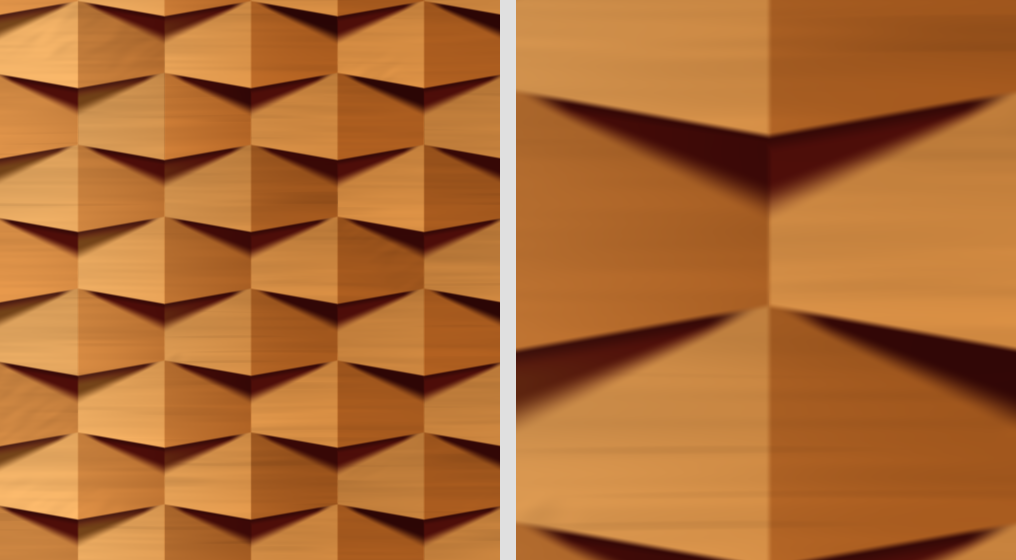
Left: the whole. Right: its middle third, enlarged.
A Shadertoy shader for this pattern:

```glsl
// Staggered rows of folded wooden shingles casting soft V-shaped shadows.

// Layout, in canvas heights, measured from the upper left
const float COLUMN_WIDTH = 0.1545;
const float ROW_HEIGHT   = 0.1284;
const vec2  FIRST_FOLD   = vec2(0.1393, 0.1302);
const float EDGE_DROP    = 0.0273;
const float SHADOW_DEPTH = 0.0435;
const float FEATHER      = 0.0025;

// Wood and shadow colours
const vec3 LIT_NEAR     = vec3(0.90, 0.66, 0.38);
const vec3 LIT_FAR      = vec3(0.78, 0.51, 0.24);
const vec3 SHADED_NEAR  = vec3(0.81, 0.53, 0.26);
const vec3 SHADED_FAR   = vec3(0.64, 0.345, 0.115);
const vec3 SHADOW_RED   = vec3(0.29, 0.04, 0.03);
const vec3 SHADOW_BLACK = vec3(0.14, 0.01, 0.015);
const vec3 SHADOW_OLIVE = vec3(0.38, 0.20, 0.05);

const float GRAIN_STRENGTH = 0.12;
const float TILE_VARIATION = 0.11;
const float PI = 3.14159;

float hash(vec2 p) {
    vec3 q = fract(p.xyx * vec3(0.1031, 0.1030, 0.0973));
    q += dot(q, q.yzx + 33.33);
    return fract((q.x + q.y) * q.z);
}

float noise(vec2 p) {
    vec2 cell = floor(p), f = fract(p);
    f = f * f * (3.0 - 2.0 * f);
    return mix(mix(hash(cell), hash(cell + vec2(1, 0)), f.x),
               mix(hash(cell + vec2(0, 1)), hash(cell + vec2(1, 1)), f.x), f.y);
}

// How far the lower rim hangs at a column position: 0 at peaks, 1 at tips
float rimHang(float column, float row) {
    return abs(mod(column + row, 2.0) - 1.0);
}

float rimHeight(float column, float row) {
    return FIRST_FOLD.y + row * ROW_HEIGHT + EDGE_DROP * rimHang(column, row);
}

// Brightness offset from streaks, thin dark fibres and occasional curly figure
float woodGrain(vec2 p, float seed) {
    vec2 q = p + vec2(seed * 17.0, seed * 29.0);
    float curl = smoothstep(0.55, 0.8, noise(q * vec2(9.0, 13.0))) * step(0.6, seed);
    q.y += 0.006 * noise(q * vec2(5.0, 9.0));
    float streaks = noise(q * vec2(4.0, 65.0)) - 0.5;
    float fine = noise(q * vec2(7.0, 170.0)) - 0.5;
    float fibre = smoothstep(0.74, 0.97, noise(q * vec2(3.0, 110.0) + 41.0));
    float ripple = curl * (noise(q * vec2(45.0, 75.0) + q.yx * 30.0) - 0.5);
    return 0.5 * streaks + 0.35 * fine - 0.35 * fibre + 0.6 * ripple;
}

// One row of folded tiles, with the shadow of the row above falling on it
vec3 tileRow(vec2 p, float column, float row, float feather) {
    float across = mod(column + row, 2.0);
    float tile = floor((column + row) * 0.5);
    float seed = hash(vec2(tile + 11.0, row + 23.0));
    float facetSeed = hash(vec2(floor(column) + 31.0, row + 57.0));
    float hang = rimHang(column, row);
    float depth = p.y - rimHeight(column, row);

    // Light comes from the left and fades across the wall
    float away = smoothstep(0.0, 0.6, p.x);
    float foldFeather = feather / COLUMN_WIDTH;
    float shaded = smoothstep(-foldFeather, foldFeather, -sin(PI * across) / PI);
    vec3 wood = mix(mix(LIT_NEAR, LIT_FAR, away), mix(SHADED_NEAR, SHADED_FAR, away), shaded);
    float tone = 1.0 + TILE_VARIATION * (facetSeed - 0.5);
    tone += 0.10 * (depth / ROW_HEIGHT - 0.55);
    tone += GRAIN_STRENGTH * woodGrain(p, seed);
    wood *= mix(vec3(1.0), vec3(1.0, 1.08, 1.2), tone - 1.0) * tone;

    // Darkest under the rim, blurred toward the lower boundary
    float reach = SHADOW_DEPTH * hang;
    float blur = 0.003 + 0.009 * hang;
    float cover = 1.0 - smoothstep(reach - 1.4 * blur, reach + 0.8 * blur, depth);
    cover *= smoothstep(0.0, 0.25, hang);
    float black = shaded * smoothstep(0.2, 0.55, p.x) * (0.5 + 0.5 * facetSeed);
    black = max(black, 0.7 * (1.0 - smoothstep(0.0, 0.012, depth)));
    vec3 shadow = mix(SHADOW_RED, SHADOW_BLACK, black);
    float glow = (1.0 - shaded) * (1.0 - smoothstep(0.15, 0.42, p.x));
    shadow = mix(shadow, SHADOW_OLIVE, glow * smoothstep(0.0, 0.02, depth));
    return mix(wood, shadow, cover * (0.97 - 0.12 * glow));
}

void mainImage(out vec4 fragColor, in vec2 fragCoord) {
    vec2 p = vec2(fragCoord.x, iResolution.y - fragCoord.y) / iResolution.y;
    float feather = max(FEATHER, 0.7 / iResolution.y);
    float column = (p.x - FIRST_FOLD.x) / COLUMN_WIDTH;

    // Blend the two rows that meet at the nearest rim
    float row = floor((p.y - FIRST_FOLD.y) / ROW_HEIGHT + 0.3);
    float below = smoothstep(-feather, feather, p.y - rimHeight(column, row));
    vec3 color = mix(tileRow(p, column, row - 1.0, feather),
                     tileRow(p, column, row, feather), below);
    fragColor = vec4(clamp(color, 0.0, 1.0), 1.0);
}
```
